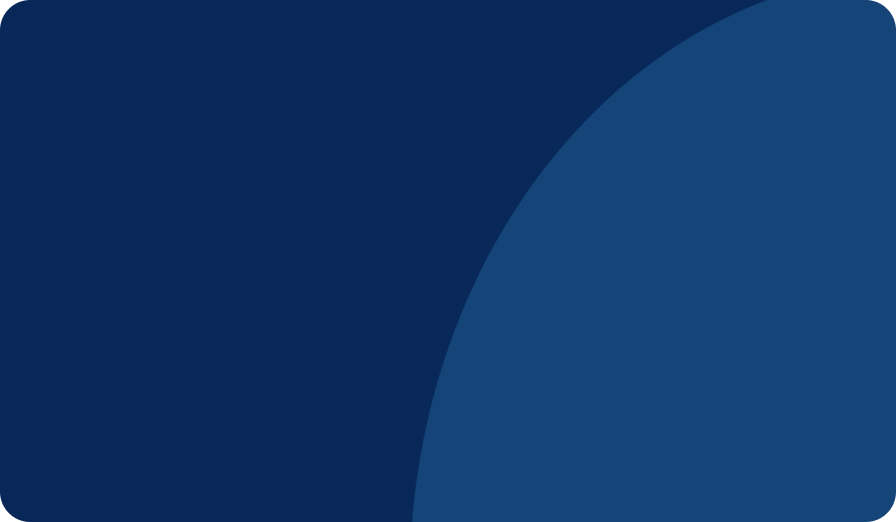
Write a Shadertoy shader that draws this background.

```glsl
// Dark navy card with rounded corners and a large blue ellipse rising at the right.

// Signed distance to a box of given half size with rounded corners.
float roundedBox(vec2 p, vec2 halfSize, float radius) {
    vec2 q = abs(p) - halfSize + radius;
    return length(max(q, 0.0)) + min(max(q.x, q.y), 0.0) - radius;
}

// Approximate signed distance to an axis-aligned ellipse.
float ellipse(vec2 p, vec2 radii) {
    float k = length(p / radii);
    return k * (k - 1.0) / length(p / (radii * radii));
}

void mainImage(out vec4 fragColor, in vec2 fragCoord) {
    // Canvas height is one unit.
    vec2 size = vec2(iResolution.x / iResolution.y, 1.0);
    vec2 p = fragCoord / iResolution.y;
    float pixel = 1.0 / iResolution.y;

    vec3 navy = vec3(0.026, 0.155, 0.345);
    vec3 blue = vec3(0.08, 0.265, 0.47);
    vec3 paper = vec3(1.0);

    // Ellipse centred just past the lower right corner.
    vec2 center = vec2(1.0273 * size.x, -0.11);
    float swell = ellipse(p - center, vec2(0.57 * size.x, 1.1637));
    vec3 color = mix(blue, navy, smoothstep(-pixel, pixel, swell));

    // Rounded card corners.
    float card = roundedBox(p - 0.5 * size, 0.5 * size, 0.058);
    color = mix(color, paper, clamp(card / pixel + 0.5, 0.0, 1.0));

    fragColor = vec4(color, 1.0);
}
```
